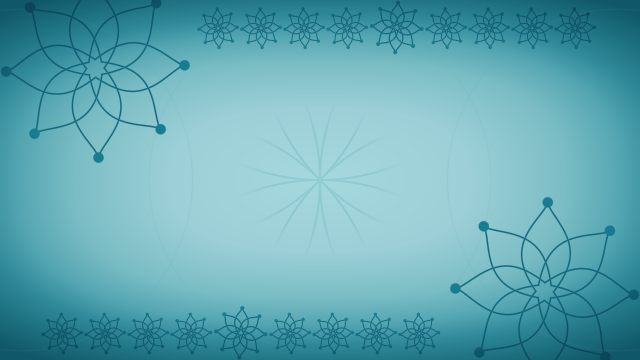
Write a Shadertoy shader that draws this background.

```glsl
// Teal vignette with line-art eight-petal flowers, two flower borders and a faint central rosette.

const float PI = 3.14159265;
const int PETALS = 8;

// Layout: origin at the canvas centre, canvas height = 1
const vec2 CORNER_FLOWER = vec2(-0.624, 0.310);   // its partner lies opposite
const float CORNER_RADIUS = 0.248;
const float CORNER_TILT = 0.035;
const vec2 TOP_ROW = vec2(0.213, 0.4236);
const vec2 BOTTOM_ROW = vec2(-0.220, -0.4246);
const float ROW_BIG_RADIUS = 0.069;
const float ROW_SMALL_RADIUS = 0.0535;
const float ROW_GAP = 0.1375;    // middle flower to its neighbour
const float ROW_STEP = 0.1195;   // between small flowers
const float RING_RADIUS = 0.4745;
const float RING_SPACING = 0.8287;
const float ROSETTE_RADIUS = 0.25;

// Strength of the faint parts
const float RING_ALPHA = 0.10;
const float ROSETTE_ALPHA = 0.24;

// Vignette colours from centre to corner, and where each is reached
const int SHADES = 7;
const vec3 SHADE[SHADES] = vec3[](
    vec3(0.65, 0.85, 0.87), vec3(0.61, 0.81, 0.84), vec3(0.48, 0.74, 0.77),
    vec3(0.33, 0.65, 0.70), vec3(0.19, 0.54, 0.60), vec3(0.12, 0.45, 0.51),
    vec3(0.06, 0.34, 0.41));
const float STOP[SHADES] = float[](0.0, 0.40, 0.65, 0.80, 0.91, 1.02, 1.16);

const vec3 LINE_INK = vec3(0.07, 0.41, 0.49);
const vec3 DOT_INK = vec3(0.09, 0.49, 0.57);
const vec3 EDGE_INK = vec3(0.04, 0.27, 0.35);
const vec3 FAINT_INK = vec3(0.30, 0.64, 0.70);

vec2 turn(vec2 p, float a) {
    float c = cos(a), s = sin(a);
    return vec2(c * p.x - s * p.y, s * p.x + c * p.y);
}

// Anti-aliased coverage of a signed distance
float cover(float d) {
    float pixel = 1.0 / iResolution.y;
    return 1.0 - smoothstep(-0.75 * pixel, 0.75 * pixel, d);
}

// Half-width of an ogee petal along its axis, t in 0..1
float petalWidth(float t) {
    return pow(max(1.0 - t, 0.0), 1.5) * (0.1 + 0.85 * t + 0.9 * t * t);
}

// Coverage of a flower: x = outlines, y = dots at the tips
vec2 flower(vec2 p, float radius, float tilt, float stroke, float dotRadius) {
    if (length(p) > radius * 1.15) return vec2(0.0);
    float lineDist = 1e3, dotDist = 1e3;
    for (int i = 0; i < PETALS; i++) {
        vec2 q = turn(p, -tilt - float(i) * 2.0 * PI / float(PETALS)) / radius;
        dotDist = min(dotDist, length(q - vec2(1.0, 0.0)));
        float t = clamp(q.x, 0.0, 1.0);
        float slope = (petalWidth(t + 0.01) - petalWidth(t - 0.01)) / 0.02;
        float across = (abs(q.y) - petalWidth(t)) / sqrt(1.0 + slope * slope);
        lineDist = min(lineDist, length(vec2(q.x - t, across)));
    }
    return vec2(cover(lineDist * radius - stroke), cover(dotDist * radius - dotRadius));
}

// A larger flower with four small ones on each side
vec2 flowerRow(vec2 p) {
    float k = clamp(round((abs(p.x) - ROW_GAP) / ROW_STEP), 0.0, 3.0);
    float side = p.x < 0.0 ? -1.0 : 1.0;
    vec2 q = p - vec2(side * (ROW_GAP + k * ROW_STEP), -0.002);
    vec2 small = flower(q, ROW_SMALL_RADIUS, 0.05, 0.0013, 0.0045);
    vec2 big = flower(p, ROW_BIG_RADIUS, -0.06, 0.0016, 0.0055);
    return max(small, big);
}

// Three large overlapping circles
float rings(vec2 p) {
    p.x = abs(p.x);
    float middle = abs(length(p) - RING_RADIUS);
    float outer = abs(length(p - vec2(RING_SPACING, 0.0)) - RING_RADIUS);
    return cover(min(middle, outer) - 0.0018);
}

// Pairs of curves that leave the centre together and spread apart
float rosette(vec2 p) {
    float r = length(p);
    float sector = 2.0 * PI / float(PETALS);
    float a = atan(p.y, p.x + 1e-6);
    a = abs(a - sector * round(a / sector));
    float d = r * abs(a - 0.22 * r / ROSETTE_RADIUS);
    return cover(d - 0.0028) * (1.0 - smoothstep(0.45, 1.0, r / ROSETTE_RADIUS));
}

void mainImage(out vec4 fragColor, in vec2 fragCoord) {
    vec2 p = (fragCoord - 0.5 * iResolution.xy) / iResolution.y;
    vec2 uv = abs(2.0 * fragCoord / iResolution.xy - 1.0);

    // Vignette over a rounded box
    vec2 s = pow(uv * vec2(0.85, 1.0), vec2(2.6));
    float m = pow(s.x + s.y, 1.0 / 2.6);
    vec3 color = SHADE[0];
    for (int i = 1; i < SHADES; i++)
        color = mix(color, SHADE[i], clamp((m - STOP[i - 1]) / (STOP[i] - STOP[i - 1]), 0.0, 1.0));

    // Faint background figures
    color = mix(color, FAINT_INK, rosette(p) * ROSETTE_ALPHA);
    color = mix(color, FAINT_INK, rings(p) * RING_ALPHA);

    // Flowers, darker towards the corners
    vec2 ink = max(flowerRow(p - TOP_ROW), flowerRow(p - BOTTOM_ROW));
    ink = max(ink, flower(p - CORNER_FLOWER, CORNER_RADIUS, CORNER_TILT, 0.0021, 0.0145));
    ink = max(ink, flower(p + CORNER_FLOWER, CORNER_RADIUS, -CORNER_TILT, 0.0021, 0.0145));
    float shade = smoothstep(0.75, 1.15, m);
    color = mix(color, mix(LINE_INK, EDGE_INK, shade), ink.x);
    color = mix(color, mix(DOT_INK, EDGE_INK, shade), ink.y);

    fragColor = vec4(color, 1.0);
}
```
